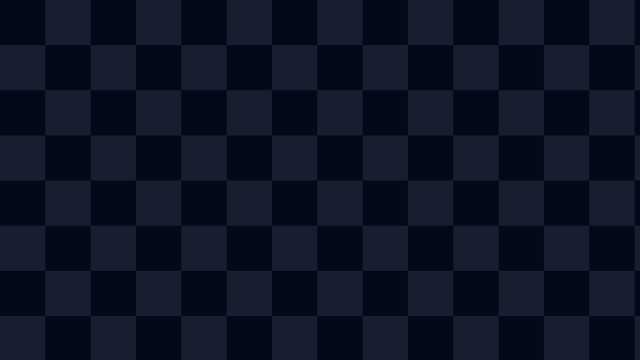
Write a WebGL 2 fragment shader that draws this pattern.

```glsl
#version 300 es
precision highp float;
// Draws a dark navy checkerboard of flat, square-edged cells.
// Each axis gives a smoothed +1/-1 square wave; their product picks the colour.

uniform vec2 u_resolution;
out vec4 fragColor;

// Cells across and down, counted from the top left corner
const vec2 CELL_COUNT = vec2(14.12, 7.975);
const vec3 DARK_NAVY = vec3(0.012, 0.037, 0.092);
const vec3 SLATE_NAVY = vec3(0.094, 0.112, 0.188);

// Square wave per axis: +1 in even cells, -1 in odd, one pixel wide ramps
vec2 squareWave(vec2 cell, vec2 pixel) {
    vec2 side = 1.0 - 2.0 * mod(floor(cell), 2.0);
    vec2 edgeDistance = 0.5 - abs(fract(cell) - 0.5);
    return side * clamp(2.0 * edgeDistance / pixel, 0.0, 1.0);
}

void main() {
    // Canvas position with the vertical axis measured from the top
    vec2 uv = gl_FragCoord.xy / u_resolution;
    uv.y = 1.0 - uv.y;

    // Position and pixel size in cells
    vec2 cell = uv * CELL_COUNT;
    vec2 pixel = CELL_COUNT / u_resolution;

    // The top left cell is dark
    vec2 wave = squareWave(cell, pixel);
    float slate = 0.5 - 0.5 * wave.x * wave.y;
    fragColor = vec4(mix(DARK_NAVY, SLATE_NAVY, slate), 1.0);
}
```
